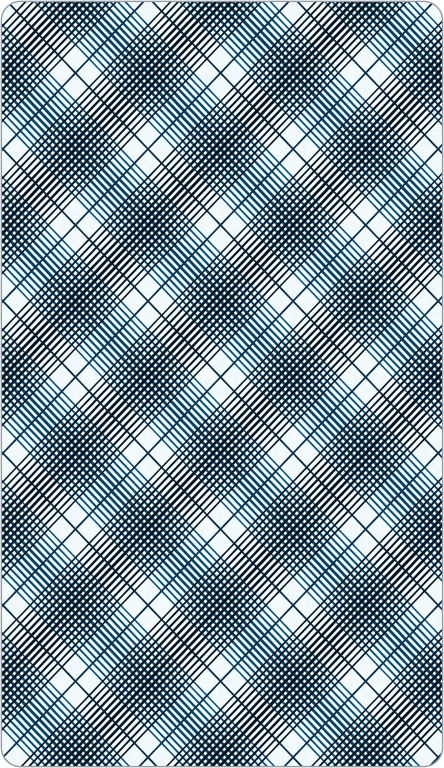
A Shadertoy shader for this pattern:

```glsl
// Diagonal plaid on a rounded card: two crossing families of pinstripe bands,
// blue falling and black rising, each band heavy in its middle and fine at its
// edges, with one hairline along the centre of every white gap.

const vec3 PAPER = vec3(0.96, 0.99, 1.0);
const vec3 BLUE  = vec3(0.03, 0.31, 0.47);
const vec3 NAVY  = vec3(0.04, 0.17, 0.27);
const vec3 BLACK = vec3(0.04, 0.08, 0.12);
const vec3 RIM   = vec3(0.58, 0.61, 0.63);

const vec2  REPEATS    = vec2(3.06, 5.05);  // across, down
const vec2  PHASE      = vec2(-0.02, 0.02);
const float PITCH      = 0.052;             // stripe spacing, in band periods
const float SIDE_LINES = 6.0;               // stripes each side of the middle
const float HAIRLINE   = 0.0085;            // half width

float hash(vec2 p) {
    return fract(sin(dot(p, vec2(127.1, 311.7))) * 43758.5453);
}

float noise(vec2 p) {
    vec2 i = floor(p), f = fract(p);
    f = f * f * (3.0 - 2.0 * f);
    return mix(mix(hash(i), hash(i + vec2(1, 0)), f.x),
               mix(hash(i + vec2(0, 1)), hash(i + vec2(1, 1)), f.x), f.y);
}

// Coverage of a line, given the distance from its axis
float lineMask(float dist, float halfWidth, float aa) {
    return clamp((halfWidth - dist) / aa + 0.5, 0.0, 1.0);
}

// Band of tapering stripes; t advances by one for each band
float bandMask(float t, float seed, float aa) {
    float s = fract(t) - 0.5;
    float index = clamp(round(s / PITCH), -SIDE_LINES, SIDE_LINES);
    float duty = mix(0.56, 0.29, abs(index) / SIDE_LINES);
    duty *= 0.95 + 0.1 * hash(vec2(index + seed, floor(t)));
    return lineMask(abs(s - index * PITCH), 0.5 * PITCH * duty, aa);
}

// Hairline halfway between neighbouring bands
float gapMask(float t, float aa) {
    return lineMask(0.5 - abs(fract(t) - 0.5), HAIRLINE, aa);
}

float roundedBox(vec2 p, vec2 halfSize, float radius) {
    vec2 q = abs(p) - halfSize + radius;
    return length(max(q, 0.0)) + min(max(q.x, q.y), 0.0) - radius;
}

vec3 plaid(vec2 uv, float aa) {
    vec2 cell = vec2(uv.x, 1.0 - uv.y) * REPEATS + PHASE;
    float rising = cell.x + cell.y;
    float falling = cell.x - cell.y;

    // Falling stripes deepen toward the middle of their band
    float middle = 1.0 - smoothstep(0.05, 0.25, abs(fract(falling) - 0.5));
    vec3 fallingInk = mix(BLUE, NAVY, 0.4 * middle);

    vec3 col = PAPER - 0.025 * noise(cell * 40.0);
    col = mix(col, fallingInk, bandMask(falling, 17.0, aa));
    col = mix(col, NAVY, gapMask(falling, aa));
    col = mix(col, BLACK, bandMask(rising, 3.0, aa));
    return mix(col, NAVY, gapMask(rising, aa));
}

void mainImage(out vec4 fragColor, in vec2 fragCoord) {
    vec2 uv = fragCoord / iResolution.xy;
    float aa = length(REPEATS / iResolution.xy);
    vec3 col = plaid(uv, aa);

    // Card outline, in units of canvas height
    float pixel = 1.0 / iResolution.y;
    vec2 canvas = vec2(iResolution.x / iResolution.y, 1.0);
    float edge = roundedBox((uv - 0.5) * canvas, 0.5 * canvas - 0.0018, 0.025);
    col = mix(col, vec3(1.0), clamp(edge / pixel + 0.5, 0.0, 1.0));
    col = mix(col, RIM, lineMask(abs(edge), 0.0009, pixel));

    fragColor = vec4(col, 1.0);
}
```
